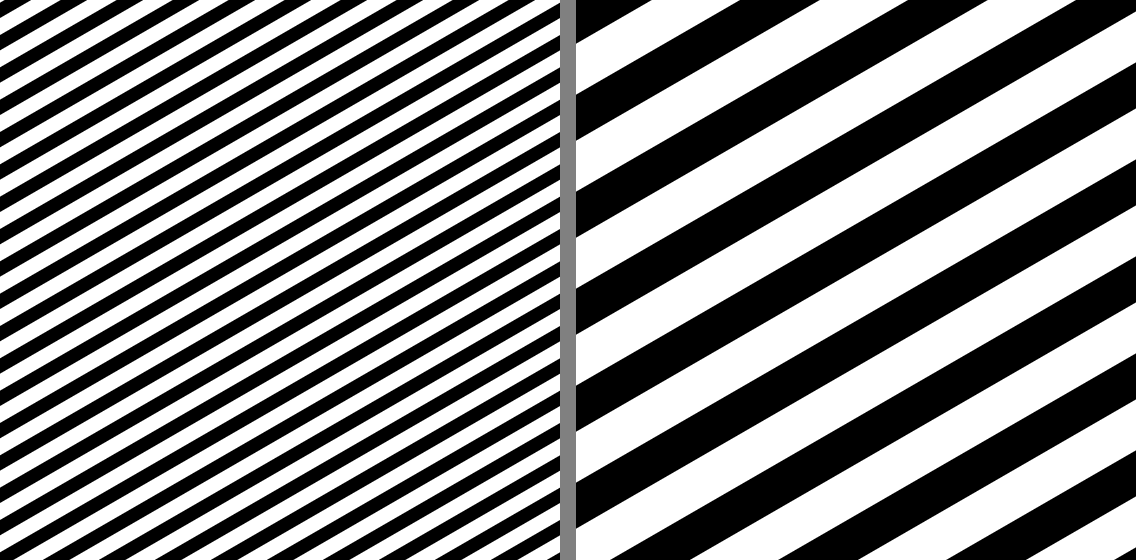
Left, the full canvas; right, a detail of the centre.
A WebGL 1 fragment shader for this pattern:

```glsl
precision highp float;

uniform vec2 u_resolution;

#define STRIPE_ANGLE 30.0     // degrees above horizontal
#define STRIPE_PERIOD 0.05    // spacing across the stripes
#define DARK_SHARE 0.475      // part of each period that is dark
#define STRIPE_PHASE 0.0      // shift, in periods
#define DARK_COLOR vec3(0.0)
#define LIGHT_COLOR vec3(1.0)

// Signed distance to the nearest dark band, negative inside it
float stripeDistance(vec2 p) {
    float angle = radians(STRIPE_ANGLE);
    vec2 normal = vec2(-sin(angle), cos(angle));
    float cycle = dot(p, normal) / STRIPE_PERIOD + STRIPE_PHASE;
    float fromCenter = abs(fract(cycle + 0.5) - 0.5);
    return (fromCenter - 0.5 * DARK_SHARE) * STRIPE_PERIOD;
}

void main() {
    float canvasSize = min(u_resolution.x, u_resolution.y);
    vec2 p = gl_FragCoord.xy / canvasSize;

    // Linear edge ramp, one pixel wide
    float light = clamp(stripeDistance(p) * canvasSize + 0.5, 0.0, 1.0);
    gl_FragColor = vec4(mix(DARK_COLOR, LIGHT_COLOR, light), 1.0);
}
```
